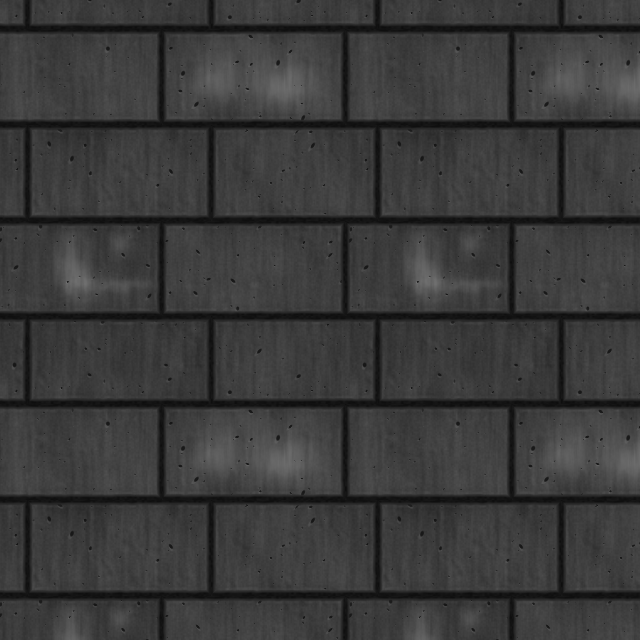
A WebGL 2 fragment shader for this texture:

```glsl
#version 300 es
precision highp float;
// Charcoal concrete block wall: staggered wide and narrow blocks, beveled edges, pale stains.
uniform vec2 u_resolution;
out vec4 fragColor;

const vec2 TILE = vec2(0.547, 0.586);   // one repeat: two blocks by four courses
const float FIRST_JOINT = 0.045;        // first horizontal joint, from the top
const float COURSE = 0.1498;            // the fourth course is what remains
const float WIDE = 0.287;               // the narrow block is what remains
const vec2 JOINT = vec2(0.0031, 0.0043); // half widths of upright and level joints
const vec3 JOINT_COLOR = vec3(0.07);
const vec3 BEVEL_COLOR = vec3(0.17);
const vec3 STAIN_COLOR = vec3(0.43);

float hash(vec2 p) {
  vec3 h = fract(p.xyx * 0.1031);
  h += dot(h, h.yzx + 33.33);
  return fract((h.x + h.y) * h.z);
}

float noise(vec2 p) {
  vec2 i = floor(p), f = fract(p);
  f = f * f * (3.0 - 2.0 * f);
  return mix(mix(hash(i), hash(i + vec2(1, 0)), f.x),
             mix(hash(i + vec2(0, 1)), hash(i + vec2(1, 1)), f.x), f.y);
}

float fbm(vec2 p) {
  float sum = 0.0, amp = 0.5;
  for (int i = 0; i < 4; i++) {
    sum += amp * noise(p);
    p = p * 2.03 + 17.0;
    amp *= 0.5;
  }
  return sum / 0.9375;
}

float blot(vec2 p, vec2 center, vec2 radius) {
  vec2 d = (p - center) / radius;
  return exp(-dot(d, d));
}

// Sparse elongated pits: x is the dark hole, y its lit lower rim.
vec2 pits(vec2 p, float cell, float chance, float seed) {
  vec2 g = p / cell, id = floor(g) + seed;
  vec2 center = 0.3 + 0.4 * vec2(hash(id + 3.1), hash(id + 8.7));
  vec2 d = fract(g) - center;
  d.x += d.y * (hash(id + 5.3) - 0.5) * 1.6;
  d *= vec2(1.0, 0.6 + 0.8 * hash(id + 2.9));
  float r = mix(0.06, 0.17, hash(id + 6.1));
  float on = step(hash(id), chance);
  float hole = 1.0 - smoothstep(r * 0.5, r * 1.2, length(d));
  float rim = 1.0 - smoothstep(r * 0.5, r * 1.3, length(d - vec2(-0.5, 0.9) * r));
  return on * vec2(hole, rim * (1.0 - hole));
}

// Pale washes on two of the eight blocks, broken up by noise.
float stains(vec2 p, float course, float narrow, float streak) {
  vec2 q = p + 0.022 * (vec2(fbm(p * 45.0), fbm(p * 45.0 + 31.0)) - 0.5);
  float s = 0.0;
  if (course == 0.0 && narrow == 0.0) {
    s = 0.75 * blot(q, vec2(0.195, 0.092), vec2(0.042, 0.030))
      + 0.45 * blot(q, vec2(0.085, 0.085), vec2(0.040, 0.028))
      + 0.32 * blot(q, vec2(0.150, 0.060), vec2(0.110, 0.055));
  } else if (course == 2.0 && narrow == 1.0) {
    s = 0.80 * blot(q, vec2(0.132, 0.093), vec2(0.028, 0.028))
      + 0.50 * blot(q, vec2(0.120, 0.052), vec2(0.022, 0.040))
      + 0.50 * blot(q, vec2(0.195, 0.100), vec2(0.060, 0.014))
      + 0.45 * blot(q, vec2(0.200, 0.034), vec2(0.018, 0.020));
  }
  return min(s, 1.0) * (0.65 + 0.6 * streak);
}

vec3 concrete(vec2 p, vec2 size, float course, float narrow) {
  float seed = 41.0 * course + 173.0 * narrow + 7.0;
  vec2 s = p + seed;
  float streak = fbm(s * vec2(150.0, 16.0));
  float cloud = fbm(s * vec2(22.0, 15.0));
  float grain = noise(s * 380.0) - 0.5;
  float tone = 0.238 + 0.022 * (hash(vec2(seed, 4.0)) - 0.5);
  tone += 0.075 * (streak - 0.5) + 0.070 * (cloud - 0.5) + 0.028 * grain;
  tone += 0.022 * (p.y / size.y - 0.4);

  // Scuffed flakes, lit from one side
  vec2 flake = s * vec2(130.0, 85.0);
  float relief = noise(flake) - noise(flake + vec2(0.35, -0.3));
  tone += 0.07 * relief * smoothstep(0.50, 0.75, fbm(s * 40.0));

  vec3 color = mix(vec3(tone), STAIN_COLOR, stains(p, course, narrow, streak));
  vec2 holes = pits(p, 0.021, 0.13, seed) + 0.6 * pits(p + 0.005, 0.011, 0.10, seed + 60.0);
  color += 0.055 * holes.y;
  return mix(color, JOINT_COLOR, 0.85 * min(holes.x, 1.0));
}

void main() {
  vec2 uv = gl_FragCoord.xy / u_resolution;
  float pixel = 1.0 / min(u_resolution.x, u_resolution.y);

  // Find the course, then the block within it
  float y = mod(1.0 - uv.y - FIRST_JOINT, TILE.y);
  float course = min(floor(y / COURSE), 3.0);
  float shift = mix(0.2526, 0.043, mod(course, 2.0));
  float x = mod(uv.x - shift, TILE.x);
  float narrow = step(WIDE, x);
  vec2 p = vec2(x - narrow * WIDE, y - course * COURSE);
  vec2 size = vec2(mix(WIDE, TILE.x - WIDE, narrow),
                   course < 3.0 ? COURSE : TILE.y - 3.0 * COURSE);

  // Distance from the block face to its joints, slightly worn
  vec2 inset = min(p, size - p) - JOINT;
  float wear = noise(p * 110.0 + course * 29.0 + narrow * 53.0);
  float edge = min(inset.x, inset.y) - 0.0012 * (wear - 0.5);

  vec3 color = concrete(p, size, course, narrow);
  float rim = smoothstep(0.003, 0.005, edge) * (1.0 - smoothstep(0.006, 0.010, edge));
  color += 0.045 * rim * wear;
  color = mix(BEVEL_COLOR, color, smoothstep(0.001, 0.0055, edge));
  color *= mix(0.90, 1.0, smoothstep(0.0, 0.022, edge));
  vec3 joint = JOINT_COLOR * (0.75 + 0.6 * noise(uv * 0.0 + p * 260.0));
  color = mix(joint, color, smoothstep(-pixel, max(pixel, 0.0022), edge));
  fragColor = vec4(color, 1.0);
}
```
